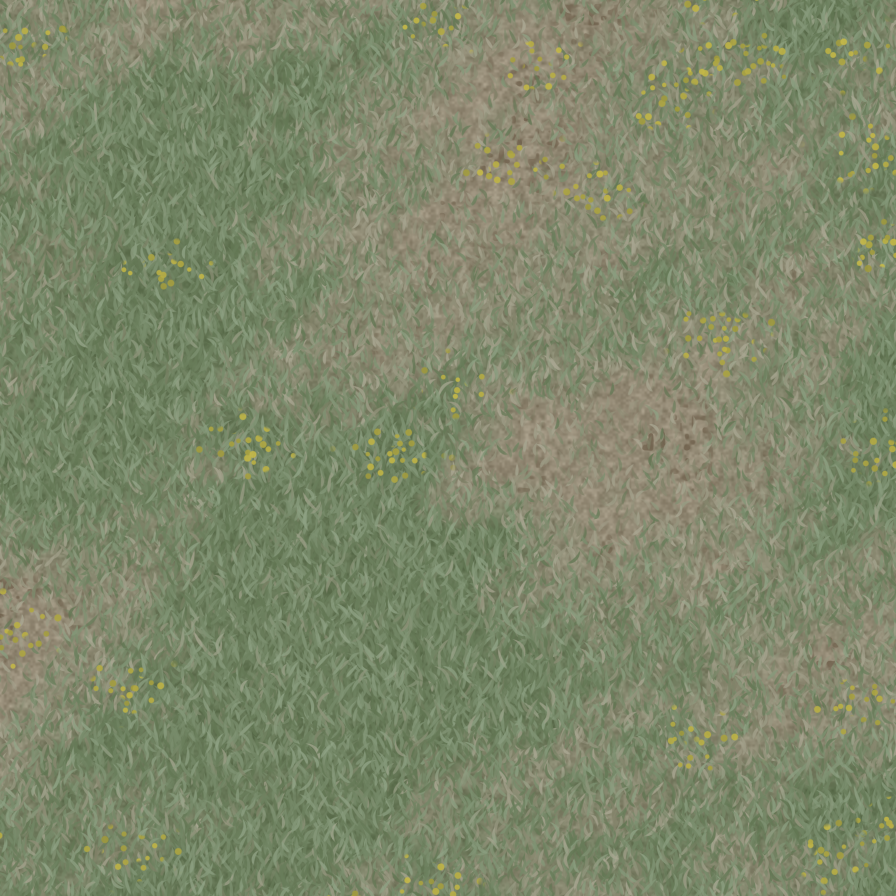
Reproduce this texture procedurally as a WebGL 1 fragment shader.

```glsl
precision highp float;
// Worn meadow: lush, dry and bare patches stretched along a rising diagonal.
// Stacked grids of jittered, curved blades cover grainy ground, and small
// yellow flowers are scattered in loose clumps on top.
uniform vec2 u_resolution;

float hash(vec2 p) {
  vec3 q = fract(vec3(p.xyx) * 0.1031);
  q += dot(q, q.yzx + 33.33);
  return fract((q.x + q.y) * q.z);
}

vec2 hash2(vec2 p) {
  vec3 q = fract(vec3(p.xyx) * vec3(0.1031, 0.1030, 0.0973));
  q += dot(q, q.yzx + 33.33);
  return fract((q.xx + q.yz) * q.zy);
}

float noise(vec2 p) {
  vec2 i = floor(p), f = fract(p);
  f = f * f * (3.0 - 2.0 * f);
  return mix(mix(hash(i), hash(i + vec2(1.0, 0.0)), f.x),
             mix(hash(i + vec2(0.0, 1.0)), hash(i + 1.0), f.x), f.y);
}

float fbm(vec2 p) {
  float sum = 0.0, amp = 0.5;
  for (int i = 0; i < 5; i++) {
    sum += amp * noise(p);
    p = mat2(1.6, 1.2, -1.2, 1.6) * p + 7.3;
    amp *= 0.5;
  }
  return sum / 0.97;
}

// Coverage of one tapering, bent blade centred on the origin
float blade(vec2 d, float angle, float halfLength, float bend, float soft) {
  float c = cos(angle), s = sin(angle);
  d = vec2(c * d.x + s * d.y, c * d.y - s * d.x);
  float t = d.y / halfLength;
  float halfWidth = 0.0015 * (1.0 - t * t) * (1.2 - 0.4 * t);
  float x = abs(d.x - bend * halfLength * t * t);
  return (1.0 - smoothstep(halfWidth - soft, halfWidth + soft, x)) * step(abs(t), 1.0)
         * smoothstep(0.0, 0.4, 1.0 - abs(t));
}

// Density of flowers: soft, wide clumps in some cells of a coarse grid
float clumpDensity(vec2 uv) {
  vec2 g = uv * 10.0, cell = floor(g);
  float density = 0.0;
  for (int j = -1; j <= 1; j++) {
    for (int i = -1; i <= 1; i++) {
      vec2 id = cell + vec2(float(i), float(j));
      vec2 d = (g - id - hash2(id + 41.0)) * vec2(0.85, 1.25);
      float present = step(hash(id + 93.0), 0.14 + 0.36 * noise(id * 0.4 + 5.0));
      density = max(density, present * exp(-dot(d, d) * 9.0));
    }
  }
  return density;
}

void main() {
  vec2 uv = gl_FragCoord.xy / u_resolution.y;
  float soft = max(0.0009, 0.6 / u_resolution.y);

  // Patches of growth, longer along the diagonal
  vec2 along = vec2(0.85, 0.53);
  vec2 q = vec2(dot(uv, along) * 2.6, dot(uv, vec2(-along.y, along.x)) * 5.2);
  float growth = fbm(q + 3.7) + 0.10 * (noise(uv * 38.0) - 0.5);
  float lush = smoothstep(0.42, 0.64, growth);
  float bare = 1.0 - smoothstep(0.29, 0.44, growth);

  // Ground with fine grain and brown crumbs of soil
  vec3 dryGround = vec3(0.54, 0.53, 0.44);
  vec3 soil = vec3(0.585, 0.545, 0.465);
  vec3 shade = vec3(0.39, 0.46, 0.33);
  vec3 color = mix(mix(dryGround, soil, bare), shade, lush);
  float grain = noise(uv * 170.0) * 0.6 + noise(uv * 340.0 + 9.0) * 0.4 - 0.5;
  color += grain * mix(0.20, 0.13, lush);
  float crumbs = smoothstep(0.60, 0.82, noise(uv * 150.0 + 31.0))
               * smoothstep(0.40, 0.75, noise(uv * 22.0 + 14.0));
  color = mix(color, vec3(0.42, 0.36, 0.28), crumbs * (0.15 + 0.6 * bare) * (1.0 - lush));

  // Layers of grass, sparse and straw coloured where little grows
  vec2 grid = vec2(64.0, 40.0);
  float cover = mix(mix(0.72, 0.22, bare), 1.0, lush);
  for (int layer = 0; layer < 11; layer++) {
    float depth = float(layer) / 10.0;
    vec2 g = uv * grid + float(layer) * vec2(17.37, 29.61);
    vec2 cell = floor(g);
    for (int j = -1; j <= 1; j++) {
      for (int i = -1; i <= 1; i++) {
        vec2 id = cell + vec2(float(i), float(j));
        vec2 seed = id + float(layer) * 57.0;
        vec2 a = hash2(seed), b = hash2(seed + 211.0);
        vec2 d = (g - id - a) / grid;
        float mask = blade(d, (b.x - 0.5) * 1.7, 0.008 + 0.009 * b.y, a.y - 0.5, soft);
        float tone = fract(a.x * 7.0 + b.y * 13.0);
        float dry = fract(a.y * 11.0 + b.x * 5.0);
        vec3 green = mix(vec3(0.38, 0.46, 0.32), vec3(0.57, 0.645, 0.53), tone * (0.55 + 0.45 * depth));
        vec3 straw = mix(vec3(0.50, 0.50, 0.40), vec3(0.67, 0.66, 0.58), tone);
        vec3 tint = mix(green, straw, smoothstep(0.35, 0.65, dry - 0.45 * lush + 0.2 * bare));
        mask *= smoothstep(b.y - 0.15, b.y + 0.15, cover);
        color = mix(color, tint, mask * 0.8);
      }
    }
  }

  // Yellow flowers
  float density = clumpDensity(uv) * 0.6;
  vec2 g = uv * 100.0, cell = floor(g);
  for (int j = -1; j <= 1; j++) {
    for (int i = -1; i <= 1; i++) {
      vec2 id = cell + vec2(float(i), float(j));
      float r = hash(id + 17.0);
      float radius = 0.0024 + 0.0016 * hash(id + 71.0);
      float dist = length(g - id - hash2(id + 5.0)) / 100.0;
      float petal = 1.0 - smoothstep(radius - soft, radius + soft, dist);
      vec3 yellow = mix(vec3(0.62, 0.60, 0.24), vec3(0.78, 0.73, 0.28), fract(r * 37.0));
      color = mix(color, yellow, petal * smoothstep(r, r + 0.06, density) * 0.9);
    }
  }
  gl_FragColor = vec4(color, 1.0);
}
```
